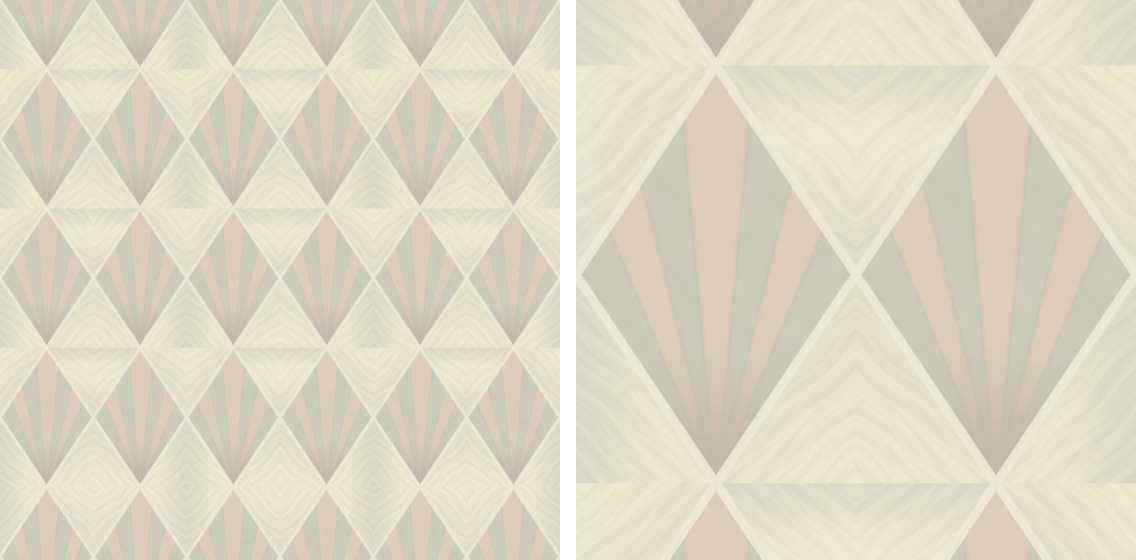
Left: the whole. Right: its middle third, enlarged.
This pattern is drawn by a WebGL 1 fragment shader. Its source:

```glsl
precision highp float;
// Art deco diamond lattice: fan diamonds striped in blush and sage alternate
// with cream diamonds brushed in mirrored chevron strokes. Two interleaved
// grids give the cells; layered sines give the brush marks and the wear.

uniform vec2 u_resolution;

const vec2 REPEATS = vec2(6.0, 4.024);   // diamonds across and down
const float ROW_OFFSET = 0.1305;         // height of the lowest cream centre
const float LINE_HALF_WIDTH = 0.0027;

const vec3 BLUSH = vec3(0.868, 0.802, 0.730);
const vec3 SAGE = vec3(0.793, 0.798, 0.725);
const vec3 FAN_TIP = vec3(0.755, 0.725, 0.665);
const vec3 CREAM = vec3(0.940, 0.920, 0.810);
const vec3 BRUSH_GREY = vec3(0.835, 0.835, 0.770);
const vec3 LINE = vec3(0.928, 0.917, 0.840);

float hash(vec2 cell) {
  return fract(sin(dot(cell, vec2(127.1, 311.7))) * 4375.85);
}

// Uneven strokes: sines across the stroke, bent slowly along its length.
float brushStrokes(float across, float along, float seed) {
  float sum = 0.0;
  float frequency = 290.0;
  float weight = 0.5;
  for (int i = 0; i < 4; i++) {
    float layer = float(i);
    float bend = 1.8 * sin(along * (37.0 + 23.0 * layer) + seed * 6.0 + layer);
    sum += weight * sin(across * frequency + bend + seed * 9.0 * (layer + 1.0));
    frequency *= 1.63;
    weight *= 0.78;
  }
  return sum;
}

// Soft mottling of the paper.
float mottle(vec2 p) {
  float a = sin(p.x * 173.0 + 3.0 * sin(p.y * 91.0));
  float b = sin(p.y * 211.0 + 3.0 * sin(p.x * 127.0));
  return 0.5 * (a * b + sin(p.x * 61.0 + p.y * 47.0 + 2.0 * a));
}

// 1 inside a band of ray slopes, 0 outside.
float band(float slope, float low, float high, float blur) {
  return smoothstep(low - blur, low + blur, slope)
       - smoothstep(high - blur, high + blur, slope);
}

// Thin mark centred on one ray slope.
float seam(float slope, float centre, float width) {
  return 1.0 - smoothstep(0.0, width, abs(slope - centre));
}

// Stripes radiating upward from the lower tip of a diamond.
vec3 fanColour(vec2 q, vec2 cell, float pixel) {
  vec2 fromTip = vec2(q.x, q.y + 0.5) / REPEATS;
  float height = max(fromTip.y, 0.002);
  float slope = abs(fromTip.x / height + 0.025 * (hash(vec2(cell.x, 3.0)) - 0.5));
  float blur = 0.8 * pixel / height;
  float stripe = band(slope, -1.0, 0.09, blur) + band(slope, 0.25, 0.42, blur);
  vec3 colour = mix(SAGE, BLUSH, stripe);
  float seamWidth = 0.0025 / height;
  float seams = seam(slope, 0.09, seamWidth) + seam(slope, 0.25, seamWidth)
              + seam(slope, 0.42, seamWidth);
  colour -= 0.018 * min(seams, 1.0);
  return mix(FAN_TIP, colour, smoothstep(0.0, 0.09, height));
}

// Grey amount in the upper half: a dark spine or a pale heart.
float spineShade(vec2 a, float dark) {
  float spine = 0.22 + 0.55 * (1.0 - smoothstep(0.0, 0.32, a.x));
  float heart = 0.12 + 0.85 * a.y + 0.35 * a.x;
  return mix(heart, spine, dark);
}

// Grey amount in the lower half: a pale top or a dark upper band.
float basinShade(vec2 a, float dark) {
  float pale = 0.08 + 0.9 * a.y + 0.7 * a.x;
  float banded = 0.62 * (1.0 - smoothstep(0.0, 0.18, a.y))
               + 0.6 * smoothstep(0.15, 0.45, a.y) + 0.3 * a.x;
  return mix(banded, pale, dark);
}

// Cream diamond; the halves meet at a tonal break except in the lowest row.
vec3 brushedColour(vec2 q, vec2 cell, float pixel) {
  vec2 a = abs(q);
  vec2 local = a / REPEATS;
  float dark = 1.0 - mod(cell.x, 2.0);
  float upper = smoothstep(-pixel, pixel, q.y / REPEATS.y);
  float unbroken = 1.0 - step(0.5, cell.y);
  float spine = spineShade(a, dark);
  float basin = mix(basinShade(a, dark), spine, unbroken);
  float seed = hash(cell) + 0.37 * step(0.0, q.y);
  float across = local.y + 0.95 * local.x;
  float along = local.x - 0.95 * local.y;
  float strokes = brushStrokes(across, along, seed);
  float shade = mix(basin, spine, upper) + 0.2 * strokes;
  return mix(CREAM, BRUSH_GREY, clamp(shade, 0.0, 1.0));
}

void main() {
  vec2 p = gl_FragCoord.xy / u_resolution;
  float pixel = 1.0 / min(u_resolution.x, u_resolution.y);
  vec2 grid = (p - vec2(0.0, ROW_OFFSET)) * REPEATS;

  // Cream cells sit on whole grid points, fan cells halfway between.
  vec2 creamCell = floor(grid + 0.5);
  vec2 fanCell = floor(grid);
  vec2 q = grid - creamCell;
  float edge = (0.5 - abs(q.x) - abs(q.y)) / length(REPEATS);

  vec3 fan = fanColour(grid - fanCell - 0.5, fanCell, pixel);
  vec3 brushed = brushedColour(q, creamCell, pixel);
  vec3 colour = mix(fan, brushed, smoothstep(-pixel, pixel, edge));
  colour += 0.006 * mottle(p);
  float line = 1.0 - smoothstep(-pixel, pixel, abs(edge) - LINE_HALF_WIDTH);
  gl_FragColor = vec4(mix(colour, LINE, 0.92 * line), 1.0);
}
```
